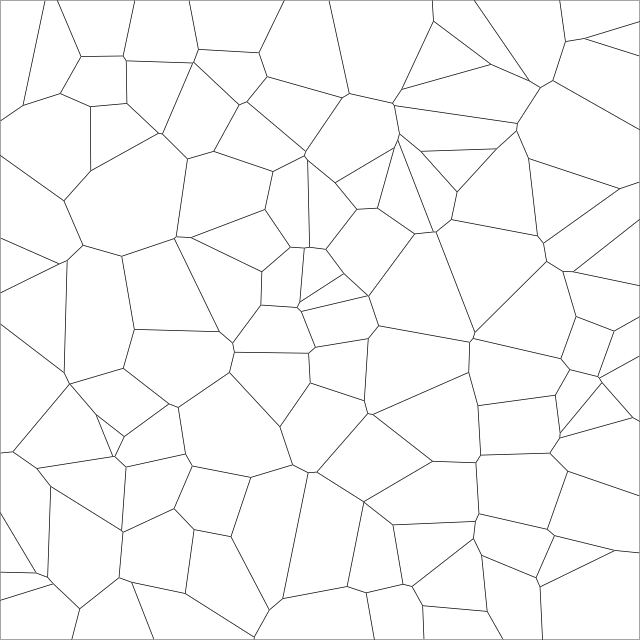
A WebGL 2 fragment shader for this pattern:

```glsl
#version 300 es
precision highp float;
// Draws a framed Voronoi diagram of scattered points as hairlines on white.

uniform vec2 u_resolution;
out vec4 fragColor;

const int SITE_COUNT = 102;

// Integer hash: one uniform random point in the unit square per index
vec2 randomPoint(int index) {
    uvec2 v = uvec2(index, index + 71) * 1664525u + 1013904223u;
    v.x += v.y * 1664525u;
    v.y += v.x * 1664525u;
    v ^= v >> 16u;
    v.x += v.y * 1664525u;
    v.y += v.x * 1664525u;
    v ^= v >> 16u;
    return vec2(v >> 8u) / 16777216.0;
}

// Distance from p to the nearest border between two cells
float cellBorderDistance(vec2 p, vec2 size) {
    // First pass: the site that owns this cell
    int owner = 0;
    vec2 toOwner = vec2(0.0);
    float nearest = 1e9;
    for (int i = 0; i < SITE_COUNT; i++) {
        vec2 toSite = randomPoint(i) * size - p;
        float d = dot(toSite, toSite);
        if (d < nearest) {
            nearest = d;
            owner = i;
            toOwner = toSite;
        }
    }

    // Second pass: the closest bisector between the owner and any other site
    float border = 1e9;
    for (int i = 0; i < SITE_COUNT; i++) {
        if (i == owner) continue;
        vec2 toSite = randomPoint(i) * size - p;
        vec2 normal = normalize(toSite - toOwner);
        border = min(border, dot(0.5 * (toOwner + toSite), normal));
    }
    return border;
}

// Share of a pixel covered by a line whose axis lies at distance d
float lineCoverage(float d, float width, float pixel) {
    return clamp((0.5 * (width + pixel) - d) / pixel, 0.0, min(1.0, width / pixel));
}

void main() {
    float pixel = 1.0 / min(u_resolution.x, u_resolution.y);
    vec2 size = u_resolution * pixel;
    vec2 p = gl_FragCoord.xy * pixel;

    // Cell borders and the frame share one line weight
    vec2 toEdge = min(p, size - p);
    float frame = min(toEdge.x, toEdge.y);
    float ink = lineCoverage(min(cellBorderDistance(p, size), frame), 0.0011, pixel);

    vec3 paper = vec3(1.0);
    vec3 lineColor = vec3(0.0);
    fragColor = vec4(mix(paper, lineColor, ink), 1.0);
}
```
